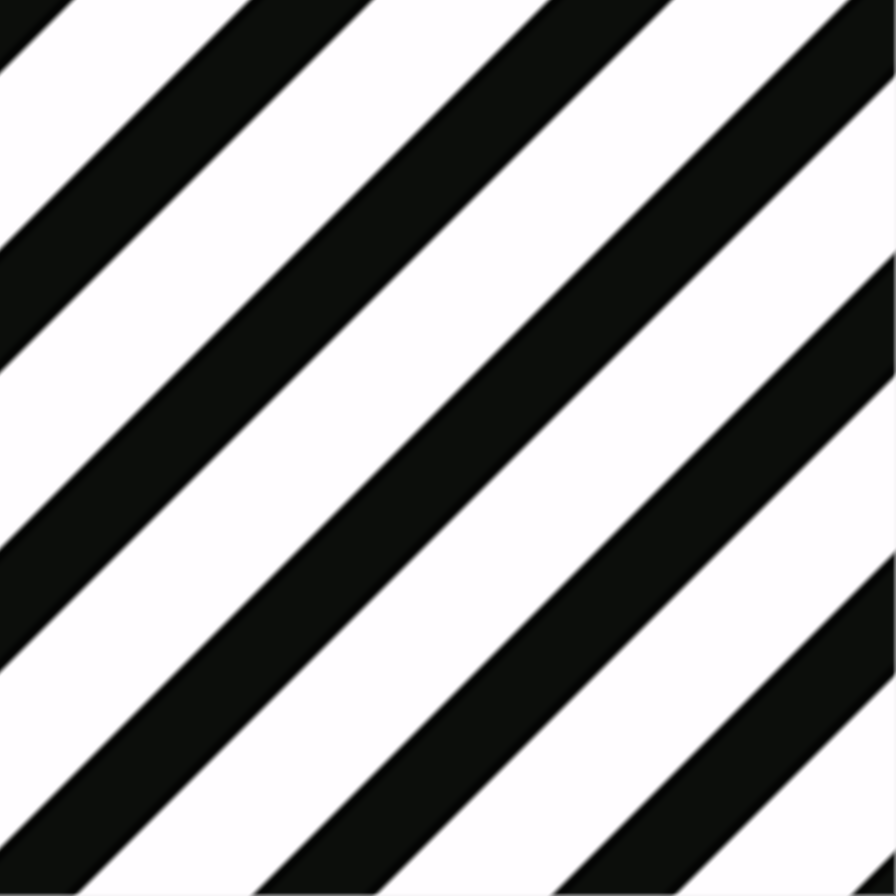
Give the GLSL for this pattern, as a Shadertoy shader.

```glsl
// Diagonal dark stripes rising to the right on a near-white ground.
// A repeated signed distance along x - y gives soft-edged bands, with a thin
// darker rim inside each band and a faded line on the right and bottom borders.

#define PERIOD 0.3342        // stripe spacing, measured along x
#define STRIPE_WIDTH 0.1378  // dark band width, measured along x
#define OFFSET 0.0155        // x - y at the centre of the middle stripe
#define EDGE_SOFTNESS 0.0062 // half width of the blurred edge
#define RIM_WIDTH 0.007      // falloff of the darker rim
#define BORDER_WIDTH 0.0045  // faded line on right and bottom
#define BORDER_FADE 0.45
#define INK vec3(0.047, 0.056, 0.045)
#define PAPER vec3(1.0, 0.992, 1.0)

// Signed distance to the nearest stripe, negative inside.
float stripeDistance(vec2 p) {
    float across = p.x - p.y - OFFSET;
    float centred = (fract(across / PERIOD + 0.5) - 0.5) * PERIOD;
    return abs(centred) - 0.5 * STRIPE_WIDTH;
}

void mainImage(out vec4 fragColor, in vec2 fragCoord) {
    vec2 p = fragCoord / iResolution.y;
    float aspect = iResolution.x / iResolution.y;
    float pixel = 1.0 / iResolution.y;

    // Soft-edged stripes
    float d = stripeDistance(p);
    float soft = max(EDGE_SOFTNESS, pixel);
    float ink = 1.0 - smoothstep(-soft, soft, d);

    // Darker rim just inside each edge
    float rimOffset = (d + 1.5 * EDGE_SOFTNESS) / RIM_WIDTH;
    float rim = exp(-rimOffset * rimOffset);
    vec3 dark = INK * (1.0 - 0.7 * rim);

    // Faded border line
    float border = min(p.y, aspect - p.x);
    float fade = 1.0 - smoothstep(0.0, max(BORDER_WIDTH, pixel), border);
    dark = mix(dark, PAPER, BORDER_FADE * fade);
    vec3 light = PAPER * (1.0 - 0.03 * fade);

    fragColor = vec4(mix(light, dark, ink), 1.0);
}
```
